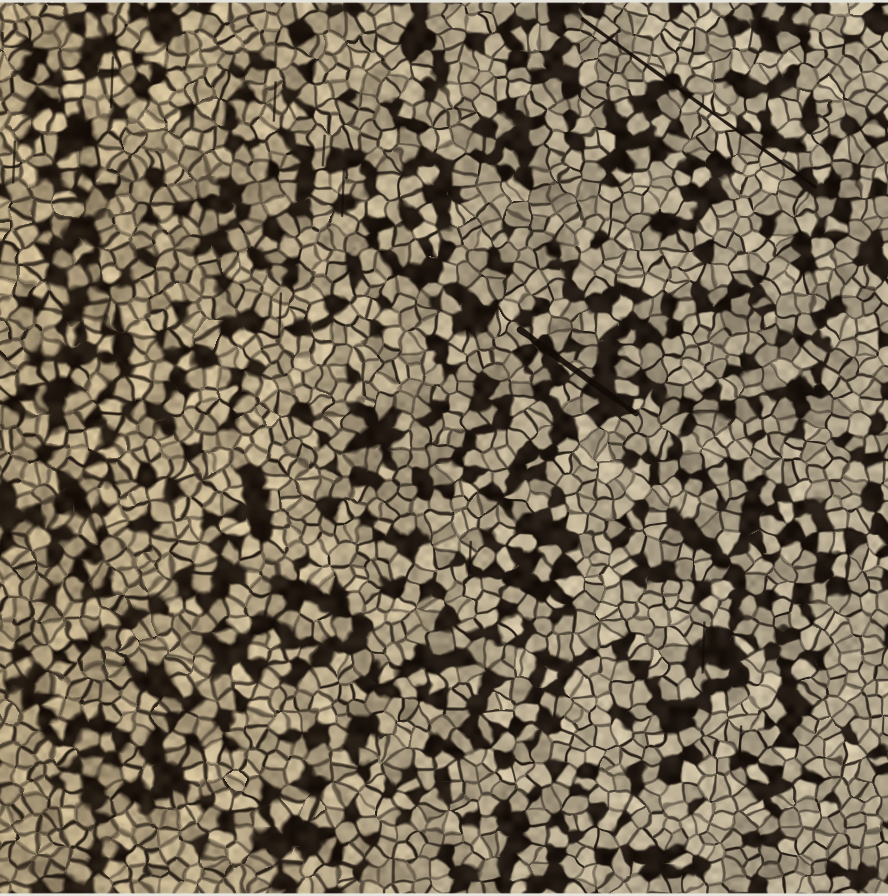
This texture is drawn by a WebGL 2 fragment shader. Its source:

```glsl
#version 300 es
precision highp float;
// Polished steel micrograph: pale angular grains, thin boundaries, dark clusters and scratches.

uniform vec2 u_resolution;
out vec4 outColor;

const float CELLS = 54.0;          // grains along the canvas height
const float WARP = 0.38;           // irregularity of grain outlines, in cells
const float DARK_CHANCE = 0.27;    // share of dark grains
const float STREAKING = 0.50;      // how strongly dark grains gather in upright bands
const float LINE_WIDTH = 0.025;    // half width of grain boundaries, in cells
const float SOFT_LEFT = 0.19;      // edge blur, in cells
const float SOFT_RIGHT = 0.12;
const float GRAIN_TONE = 0.80;
const float GRAIN_SPREAD = 0.27;
const float FRAME = 0.003;         // pale strip at top and bottom
const int UPRIGHT_SCRATCHES = 9;
const vec3 DARK_COLOR = vec3(0.07, 0.04, 0.02);
const vec3 PALE_COLOR = vec3(0.86, 0.80, 0.67);
const vec3 FRAME_COLOR = vec3(0.90, 0.90, 0.87);

float hash(vec2 p) {
  return fract(sin(dot(p, vec2(127.1, 311.7))) * 43758.5453);
}

vec2 hash2(vec2 p) {
  return vec2(hash(p), hash(p + 57.3));
}

float noise(vec2 p) {
  vec2 i = floor(p), f = fract(p);
  f = f * f * (3.0 - 2.0 * f);
  return mix(mix(hash(i), hash(i + vec2(1, 0)), f.x),
             mix(hash(i + vec2(0, 1)), hash(i + vec2(1, 1)), f.x), f.y);
}

// Chance that a cell is dark: upright bands plus loose clusters
float darkChance(vec2 cell) {
  float bands = noise(cell * vec2(0.45, 0.06));
  float clusters = noise(cell * 0.3 + 31.0);
  return DARK_CHANCE + STREAKING * (0.6 * bands + 0.4 * clusters - 0.5);
}

// Distance to the bisector of two seeds, from squared distances
float bisector(float nearSq, float farSq, vec2 a, vec2 b) {
  return (farSq - nearSq) / (2.0 * max(length(a - b), 0.05));
}

float segment(vec2 p, vec2 a, vec2 b) {
  vec2 d = b - a;
  return length(p - a - d * clamp(dot(p - a, d) / dot(d, d), 0.0, 1.0));
}

// Tone from 0 (dark) to 1 (pale)
float grainTone(vec2 p, float soft) {
  vec2 q = p + WARP * (vec2(noise(p * 1.4), noise(p * 1.4 + 19.0)) - 0.5);
  vec2 base = floor(q);
  float pale1 = 100.0, pale2 = 100.0, dark1 = 100.0;
  vec2 paleSeed = vec2(0), nextSeed = vec2(9), darkSeed = vec2(9);
  vec2 paleCell = base, nextCell = base;
  for (int y = -2; y <= 2; y++) {
    for (int x = -2; x <= 2; x++) {
      vec2 cell = base + vec2(x, y);
      vec2 seed = cell + hash2(cell) - q;
      float d = dot(seed, seed);
      if (hash(cell + 7.7) < darkChance(cell)) {
        if (d < dark1) { dark1 = d; darkSeed = seed; }
      } else if (d < pale1) {
        pale2 = pale1; nextSeed = paleSeed; nextCell = paleCell;
        pale1 = d; paleSeed = seed; paleCell = cell;
      } else if (d < pale2) {
        pale2 = d; nextSeed = seed; nextCell = cell;
      }
    }
  }
  // Pale grains with mottling
  float tone = GRAIN_TONE + GRAIN_SPREAD * (hash(paleCell + 3.1) - 0.5);
  tone += 0.16 * (noise(p * 2.6) - 0.5) + 0.12 * (noise(p * 0.12) - 0.5);
  // Boundaries of varied strength
  float border = bisector(pale1, pale2, paleSeed, nextSeed);
  float strength = mix(0.35, 0.9, hash(paleCell + nextCell));
  tone *= 1.0 - strength * (1.0 - smoothstep(LINE_WIDTH, LINE_WIDTH + soft, border));
  // Dark grains with ragged rims
  float inside = bisector(dark1, pale1, darkSeed, paleSeed) + 0.2 * (noise(p * 2.2 + 5.0) - 0.5);
  float darkTone = 0.13 * noise(p * 1.7 + 11.0);
  return mix(tone, darkTone, smoothstep(-soft, soft, inside));
}

float scratches(vec2 uv, float px) {
  float cover = 0.0;
  // Long slanted pair
  for (int i = 0; i < 2; i++) {
    float k = float(i);
    vec2 mid = mix(vec2(0.645, 0.585), vec2(0.78, 0.885), k);
    vec2 arm = mix(0.065, 0.13, k) * vec2(1.0, -0.72);
    float width = mix(0.0025, 0.001, k) * (0.4 + noise(uv * 60.0));
    cover = max(cover, 0.9 - 0.9 * smoothstep(width, width + 1.5 * px, segment(uv, mid - arm, mid + arm)));
  }
  // Short upright ones
  for (int i = 0; i < UPRIGHT_SCRATCHES; i++) {
    vec2 mid = hash2(vec2(i, 4.0));
    vec2 arm = vec2(0.001, 0.015 + 0.025 * hash(vec2(i, 9.0)));
    cover = max(cover, 0.7 - 0.7 * smoothstep(0.0005, 0.0005 + 1.5 * px, segment(uv, mid - arm, mid + arm)));
  }
  return cover;
}

void main() {
  vec2 uv = gl_FragCoord.xy / u_resolution.y;
  float px = 1.0 / u_resolution.y;
  float soft = max(mix(SOFT_LEFT, SOFT_RIGHT, smoothstep(0.1, 0.6, uv.x)), px * CELLS);
  float tone = grainTone(uv * CELLS, soft) * (1.0 - scratches(uv, px));
  vec3 color = mix(DARK_COLOR, PALE_COLOR, tone);
  color *= mix(vec3(1.02, 1.0, 0.95), vec3(0.99, 1.0, 1.02), smoothstep(0.0, 0.8, uv.x));
  float rim = min(uv.y, 1.0 - uv.y);
  color = mix(FRAME_COLOR, color, smoothstep(FRAME - px, FRAME + px, rim));
  outColor = vec4(color, 1.0);
}
```
